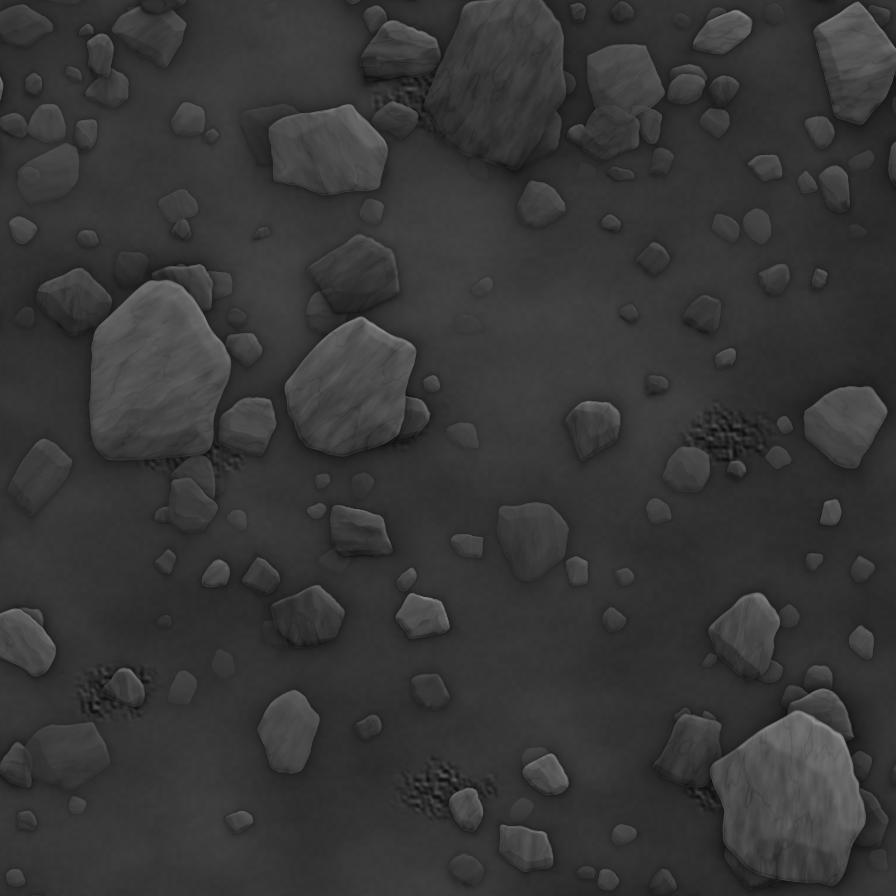
Give the GLSL for this texture, as a Shadertoy shader.

```glsl
const float GROUND_TONE = 0.218;
const float GROUND_VARIATION = 0.19;
const float STONE_TONE = 0.278;
const float STONE_VARIATION = 0.11;
const float FACET_CONTRAST = 0.085;
const float GRAIN_CONTRAST = 0.15;
const float RIM_LIGHT = 0.17;
const float SHADOW_DEPTH = 0.50;
const vec2 LIGHT_DIR = vec2(0.35, 0.94);
const float TAU = 6.2831853;
const int SIDES = 7;

float hash(vec2 p) {
    vec3 q = fract(p.xyx * vec3(0.1031, 0.1030, 0.0973));
    q += dot(q, q.yzx + 33.33);
    return fract((q.x + q.y) * q.z);
}

float rnd(vec2 id, float k) { return hash(id + vec2(37.7, 17.3) * k); }

float noise(vec2 p) {
    vec2 i = floor(p), f = fract(p);
    f = f * f * (3.0 - 2.0 * f);
    return mix(mix(hash(i), hash(i + vec2(1, 0)), f.x),
               mix(hash(i + vec2(0, 1)), hash(i + vec2(1, 1)), f.x), f.y);
}

float fbm(vec2 p) {
    float sum = 0.0, amp = 0.53;
    for (int i = 0; i < 4; i++) {
        sum += amp * noise(p);
        p = mat2(1.6, 1.2, -1.2, 1.6) * p + 7.3;
        amp *= 0.5;
    }
    return sum;
}

// Blends one chiselled stone and its contact shadow over the tone
float drawStone(float tone, vec2 p, vec2 id, vec2 center, float radius, float solidity, float sharpness) {
    vec2 q = (p - center) / radius;
    if (dot(q, q) > 5.0) return tone;
    q += 0.10 * (vec2(noise(q * 2.5 + id), noise(q * 2.5 - id)) - 0.5);
    q += 0.025 * (noise(q * 9.0 + id) - 0.5);

    // Polygon with random sides; each side carries a facet of random width
    float axis = TAU * rnd(id, 5.0), aspect = mix(0.58, 1.0, rnd(id, 6.0));
    float gauge = 0.0, facets = 0.0;
    vec2 face = vec2(0.0), outward = vec2(0.0);
    for (int k = 0; k < SIDES; k++) {
        float fk = float(k);
        float a = axis + TAU * (fk + 0.8 * rnd(id, 10.0 + fk)) / float(SIDES);
        vec2 dir = vec2(cos(a), sin(a));
        float reach = length(vec2(cos(a - axis), aspect * sin(a - axis)));
        float v = max(dot(q, dir) / (reach * mix(0.76, 1.12, rnd(id, 20.0 + fk))), 0.0);
        float power = pow(v, sharpness);
        gauge += power;
        outward += dir * power;
        float facet = exp(70.0 * (min(v, 1.1) - mix(0.45, 1.0, rnd(id, 40.0 + fk))));
        face += dir * facet * mix(0.5, 1.1, rnd(id, 50.0 + fk));
        facets += facet;
    }
    outward /= gauge + 1e-12;
    gauge = pow(gauge + 1e-12, 1.0 / sharpness);
    face /= 1.0 + facets;
    float top = 1.0 / (1.0 + facets);
    float dist = (gauge - 1.0) * radius * 0.85;
    float lit = dot(outward, LIGHT_DIR);

    // Top plane split by a crease
    float creaseAngle = TAU * rnd(id, 7.0);
    vec2 creaseDir = vec2(cos(creaseAngle), sin(creaseAngle));
    float crease = dot(q, creaseDir) - 0.6 * (rnd(id, 8.0) - 0.5) + 0.15 * (noise(q * 4.0 + id) - 0.5);
    float slope = dot(creaseDir, LIGHT_DIR) * (smoothstep(-0.02, 0.02, crease) - 0.4);
    float stone = STONE_TONE + STONE_VARIATION * (rnd(id, 4.0) - 0.5) - 0.02 * (1.0 - solidity);
    stone += FACET_CONTRAST * (0.7 * slope * top + dot(face, LIGHT_DIR)) * solidity;
    stone += 0.025 * dot(q, LIGHT_DIR);

    // Weathered grain, scratches, crease glint and lit rim
    vec2 along = vec2(dot(p, creaseDir), dot(p, vec2(-creaseDir.y, creaseDir.x)));
    float grain = fbm(along * vec2(110.0, 38.0) + id) - 0.5;
    float scratch = smoothstep(0.035, 0.0, abs(fbm(along * vec2(42.0, 16.0) - id) - 0.5));
    stone += (GRAIN_CONTRAST * grain - 0.035 * scratch) * solidity;
    stone += 0.05 * exp(-abs(crease) * radius / 0.0012) * solidity * rnd(id, 30.0) * top;
    float rim = exp(-abs(dist + 0.002) / 0.0014) * mix(0.5, 1.2, noise(q * 3.0 + id));
    stone += RIM_LIGHT * rim * smoothstep(-0.2, 1.0, lit) * solidity * solidity;
    stone -= 0.09 * rim * smoothstep(0.2, -0.9, lit) * solidity;

    // Tight contact shadow inside a wide soft one
    float gap = max(dist, 0.0);
    float shadow = 0.55 * exp(-gap / (0.06 * radius + 0.0015)) + 0.5 * exp(-gap / (0.32 * radius));
    shadow *= smoothstep(2.2, 1.2, length(q)) * (0.85 - 0.2 * q.y / (1.0 + abs(q.y)));
    tone *= 1.0 - SHADOW_DEPTH * solidity * shadow;
    float aa = 0.7 / iResolution.y;
    return mix(tone, stone, smoothstep(aa, -aa, dist) * mix(0.45, 1.0, solidity));
}

// Scatters stones of one size class on a jittered grid
float stoneLayer(float tone, vec2 p, float cells, vec2 radii, float density, vec2 solidities, float sharpness) {
    vec2 base = floor(p * cells);
    for (int j = -1; j <= 1; j++)
    for (int i = -1; i <= 1; i++) {
        vec2 cell = base + vec2(i, j);
        vec2 id = cell + cells * 13.0 + 50.0;
        vec2 center = (cell + 0.5 + 0.65 * (vec2(rnd(id, 1.0), rnd(id, 2.0)) - 0.5)) / cells;
        float clump = mix(0.45, 1.4, smoothstep(0.25, 0.7, noise(center * 3.5 + 21.0)));
        if (rnd(id, 3.0) > density * clump) continue;
        float radius = mix(radii.x, radii.y, rnd(id, 31.0));
        float solidity = mix(solidities.x, solidities.y, sqrt(rnd(id, 32.0)));
        tone = drawStone(tone, p, id, center, radius, solidity, sharpness);
    }
    return tone;
}

// Patches of fine dark gravel
float gravel(float tone, vec2 p) {
    vec2 cell = floor(p * 3.0), id = cell + 91.0;
    vec2 q = p - (cell + mix(vec2(0.3), vec2(0.7), vec2(rnd(id, 1.0), rnd(id, 2.0)))) / 3.0;
    float patchMask = smoothstep(0.075, 0.035, length(q * vec2(0.9, 1.5)) + 0.03 * noise(p * 60.0));
    float grains = noise(p * 210.0) - noise(p * 210.0 + vec2(0.4, 0.6));
    return tone + step(rnd(id, 3.0), 0.6) * patchMask * (0.24 * grains - 0.03);
}

void mainImage(out vec4 fragColor, in vec2 fragCoord) {
    vec2 p = fragCoord / iResolution.y;

    // Soft, smoky ground
    float tone = GROUND_TONE + GROUND_VARIATION * (fbm(p * 3.2 + 3.0) - 0.5);
    tone += 0.05 * (fbm(p * vec2(12.0, 20.0)) - 0.5) + 0.014 * (noise(p * 190.0) - 0.5);
    tone = gravel(tone, p);

    // Pebbles, cobbles, stones and boulders
    tone = stoneLayer(tone, p, 18.0, vec2(0.010, 0.020), 0.42, vec2(0.05, 0.75), 7.0);
    tone = stoneLayer(tone, p, 12.0, vec2(0.018, 0.031), 0.32, vec2(0.10, 0.90), 10.0);
    tone = stoneLayer(tone, p, 8.0, vec2(0.032, 0.052), 0.52, vec2(0.25, 1.0), 17.0);
    tone = stoneLayer(tone, p, 4.0, vec2(0.065, 0.105), 0.46, vec2(0.80, 1.0), 24.0);
    fragColor = vec4(vec3(clamp(tone, 0.07, 0.55)), 1.0);
}
```
